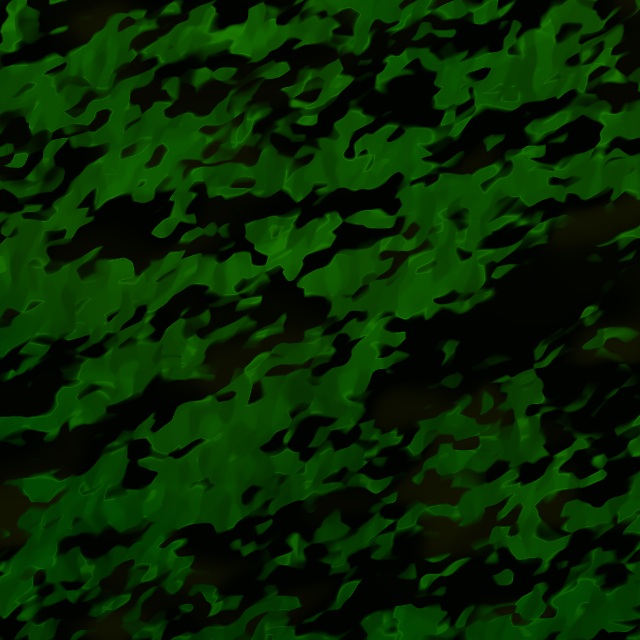
This texture is drawn by a Shadertoy shader. Its source:

```glsl
const vec3 BLACK = vec3(0.003, 0.012, 0.0);
const vec3 UMBER = vec3(0.065, 0.075, 0.0);
const vec3 COOL_GREEN = vec3(0.008, 0.26, 0.002);
const vec3 WARM_GREEN = vec3(0.065, 0.32, 0.0);
const vec3 RIM_GREEN = vec3(0.035, 0.085, 0.0);

// Cells per canvas height, along and across the slant
const vec2 STREAK_CELLS = vec2(4.5, 13.0);
const vec2 CLUMP_CELLS = vec2(14.0, 33.0);
const vec2 GRAIN_CELLS = vec2(34.0, 68.0);
const vec3 LAYER_WEIGHTS = vec3(0.40, 0.34, 0.40);
const float STREAK_ANGLE = 0.27;
const float CLUMP_ANGLE = 0.45;
const float GRAIN_ANGLE = 0.52;

const float EDGE_LOW = -0.095;
const float EDGE_HIGH = 0.045;
const float RIM_LEVEL = 0.045;
const float RIM_WIDTH = 0.022;
const float WARP = 0.006;
const float SOFT = 8.0;
const float FACETED = 40.0;

vec3 hash3(vec2 cell) {
    vec3 p = fract(cell.xyx * vec3(0.1031, 0.1030, 0.0973));
    p += dot(p, p.yxz + 33.33);
    return fract((p.xxy + p.yzz) * p.zyx);
}

// Cellular noise: random cell values blended by distance, 0 to 1
float cellNoise(vec2 p, float sharpness) {
    vec2 base = floor(p);
    float total = 0.0;
    float weightSum = 0.0;
    for (int y = -1; y <= 1; y++) {
        for (int x = -1; x <= 1; x++) {
            vec2 cell = base + vec2(x, y);
            vec3 h = hash3(cell + 71.0);
            vec2 offset = cell + h.xy - p;
            float weight = exp(-sharpness * dot(offset, offset));
            total += weight * h.z;
            weightSum += weight;
        }
    }
    return total / weightSum;
}

vec2 rotate(vec2 p, float angle) {
    float c = cos(angle);
    float s = sin(angle);
    return vec2(c * p.x + s * p.y, c * p.y - s * p.x);
}

// Layered sines that bend the outlines
vec2 wobble(vec2 p) {
    vec2 broad = sin(p.yx * vec2(31.0, 37.0) + 2.0 * sin(p * 17.0));
    vec2 fine = sin(p.yx * vec2(97.0, 83.0) + 2.0 * sin(p * 59.0));
    return WARP * (broad + 0.4 * fine);
}

// Slanted streaks broken into clumps and grains, centred on zero
float leafField(vec2 p) {
    vec3 layers = vec3(
        cellNoise(rotate(p, STREAK_ANGLE) * STREAK_CELLS, SOFT),
        cellNoise(rotate(p, CLUMP_ANGLE) * CLUMP_CELLS + 13.0, SOFT),
        cellNoise(rotate(p, GRAIN_ANGLE) * GRAIN_CELLS + 37.0, SOFT));
    return dot(layers - 0.5, LAYER_WEIGHTS);
}

void mainImage(out vec4 fragColor, in vec2 fragCoord) {
    vec2 uv = fragCoord / iResolution.y;
    vec2 p = uv + wobble(uv);
    float field = leafField(p);
    float cover = smoothstep(EDGE_LOW, EDGE_HIGH, field);

    // Tone inside the green: flat facets, upright brushing, broad drift
    float facet = cellNoise(rotate(uv, 0.4) * vec2(7.0, 10.0) + 5.0, FACETED);
    float brushing = cellNoise(rotate(p, -0.25) * vec2(60.0, 24.0), SOFT);
    float drift = cellNoise(uv * 3.5 + 19.0, 4.0);
    float tone = 0.96 + 0.22 * (facet - 0.5) + 0.36 * (brushing - 0.5);
    tone += 0.16 * (uv.y - 0.5);
    float warmth = clamp(0.4 + 1.1 * (drift - 0.5) + 0.4 * (uv.y - 0.5), 0.0, 1.0);
    vec3 green = mix(COOL_GREEN, WARM_GREEN, warmth) * tone;

    // Umber haze in the gaps
    float haze = cellNoise(rotate(p, 0.3) * vec2(8.0, 15.0) + 43.0, 5.0);
    vec3 gap = mix(BLACK, UMBER, smoothstep(0.45, 0.95, haze));

    // Thin lit rims on some outlines
    float rimOffset = (field - RIM_LEVEL) / RIM_WIDTH;
    float rim = exp(-rimOffset * rimOffset) * smoothstep(0.35, 0.8, brushing);

    vec3 color = mix(gap, green, cover) + RIM_GREEN * rim;
    fragColor = vec4(color, 1.0);
}
```
